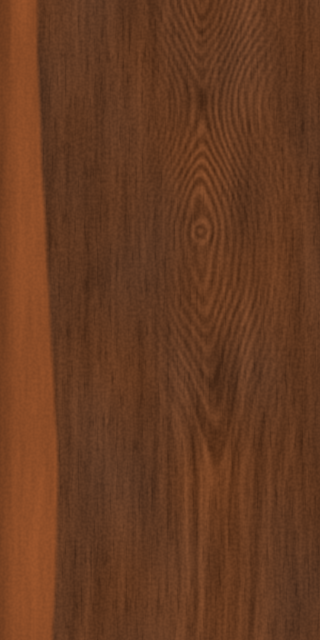
Reproduce this texture procedurally as a WebGL 2 fragment shader.

```glsl
#version 300 es
precision highp float;
// Dark walnut plank: a knot in cathedral grain, fine fibres and an orange sapwood edge.

#define KNOT vec2(0.625, 1.276)
#define RING_FREQ 46.0
#define RING_CONTRAST 0.25
#define FIBRE_CONTRAST 0.36
#define SPECKLE 0.20
#define BASE_TONE 0.47
#define DARK_WOOD vec3(0.265, 0.150, 0.082)
#define LIGHT_WOOD vec3(0.505, 0.305, 0.185)
#define SAPWOOD vec3(0.550, 0.300, 0.155)

uniform vec2 u_resolution;
out vec4 fragColor;

vec2 gradientAt(vec2 cell) {
    vec3 q = fract(cell.xyx * vec3(0.1031, 0.1030, 0.0973));
    q += dot(q, q.yzx + 33.33);
    float angle = 6.28318 * fract((q.x + q.y) * q.z);
    return vec2(cos(angle), sin(angle));
}

float gradientNoise(vec2 p) {
    vec2 i = floor(p), f = p - i;
    vec2 u = f * f * f * (f * (f * 6.0 - 15.0) + 10.0);
    vec2 e = vec2(0.0, 1.0);
    float low = mix(dot(gradientAt(i), f), dot(gradientAt(i + e.yx), f - e.yx), u.x);
    float high = mix(dot(gradientAt(i + e), f - e), dot(gradientAt(i + 1.0), f - 1.0), u.x);
    return mix(low, high, u.y);
}

// Layers of noise drawn out along the trunk
float fibres(vec2 p) {
    float sum = 0.0, weight = 0.6;
    vec2 scale = vec2(24.0, 1.2);
    for (int i = 0; i < 3; i++) {
        sum += weight * gradientNoise(p * scale + float(i) * 17.3);
        scale *= vec2(2.0, 2.6);
        weight *= 0.9;
    }
    return sum;
}

float pithAxis(float y) {
    return 0.632 + 0.045 * (1.0 - smoothstep(0.6, 1.1, y)) + 0.02 * gradientNoise(vec2(3.5, y * 3.0));
}

// Growth distance: round at the knot, pointed arches above and below it
float growthField(vec2 p) {
    float dx = p.x - pithAxis(p.y);
    float dy = p.y - KNOT.y;
    float rise = dy > 0.0 ? 0.065 * (1.0 - cos(8.2 * dy)) : 0.2 * smoothstep(0.0, 0.8, -dy);
    float field = sqrt(dx * dx + 0.0003) + rise;
    float r = length((p - KNOT) * vec2(1.0, 0.8));
    field = mix(field, r, exp(-r * r / 0.0025));
    field += 0.022 * gradientNoise(p * vec2(6.0, 2.5));
    return field + 0.008 * gradientNoise(p * vec2(22.0, 7.0) + 9.0);
}

float smudge(vec2 p, vec2 centre, vec2 size) {
    vec2 d = (p - centre) / size;
    return exp(-dot(d, d));
}

void main() {
    vec2 p = gl_FragCoord.xy / u_resolution * vec2(1.0, 2.0);
    float fibre = fibres(p);
    float patches = gradientNoise(p * vec2(7.0, 2.2) + 31.0);

    // Rings fade away from the pith and widen into flames low down
    float field = growthField(p);
    float side = p.x - pithAxis(p.y);
    float reach = side < 0.0 ? 0.14 : 0.22;
    float nearPith = exp(-side * side / (reach * reach));
    float rings = sin(6.28318 * field * RING_FREQ + 1.6 * patches);
    float flames = sin(6.28318 * field * RING_FREQ * 0.36 + 2.0 * patches + 2.2);
    float low = 1.0 - smoothstep(0.65, 1.05, p.y);
    float figure = mix(rings, 0.4 * rings + 0.8 * flames, low);

    // Heartwood tone
    float tone = BASE_TONE + FIBRE_CONTRAST * fibre + 0.16 * patches;
    tone += RING_CONTRAST * nearPith * figure * (0.8 + 0.8 * patches);
    tone += 0.07 * nearPith - 0.07 * smoothstep(0.78, 1.0, p.x);
    tone -= 0.32 * smudge(p, vec2(0.685, 0.83), vec2(0.035, 0.17));
    tone -= 0.25 * smudge(p, vec2(0.615, 0.66), vec2(0.025, 0.09));
    tone -= 0.20 * smudge(p, vec2(0.630, 1.69), vec2(0.040, 0.04));
    tone -= 0.22 * smudge(p, vec2(0.305, 1.13), vec2(0.035, 0.06));
    tone += 0.15 * smudge(p, vec2(0.570, 0.15), vec2(0.050, 0.35));

    // Pores and speckle
    float speckle = gradientNoise(p * 112.0) + 0.6 * gradientNoise(p * 61.0 + 5.0);
    float pores = smoothstep(0.12, 0.5, gradientNoise(p * vec2(100.0, 14.0) + 40.0));
    tone += SPECKLE * speckle - 0.16 * pores;

    // Sapwood strip along the left edge
    float edge = 0.115 + 0.062 * smoothstep(0.0, 1.6, 2.0 - p.y) - 0.015 * (1.0 - smoothstep(0.0, 0.4, p.y));
    edge += 0.008 * gradientNoise(vec2(8.5, p.y * 4.0));
    float sap = 1.0 - smoothstep(edge - 0.009, edge + 0.011, p.x);
    tone -= 0.12 * exp(-abs(p.x - edge) / 0.035);

    vec3 heart = mix(DARK_WOOD, LIGHT_WOOD, clamp(tone, 0.0, 1.1));
    float warmth = gradientNoise(p * vec2(5.0, 3.0) + 70.0) + 0.4 * nearPith - 0.1;
    heart += vec3(0.020, -0.004, -0.022) * warmth;
    float shade = 0.80 + 0.20 * smoothstep(0.0, 0.06, p.x);
    shade += 0.10 * fibre + 0.07 * speckle + 0.06 * patches;
    fragColor = vec4(mix(heart, SAPWOOD * shade, sap), 1.0);
}
```
